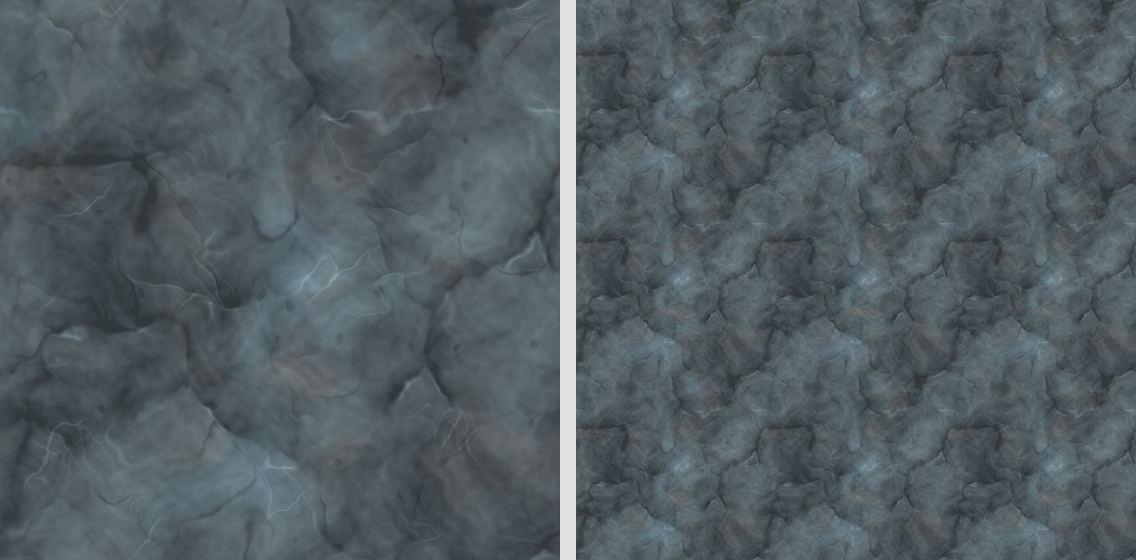
Left: one tile. Right: repeated 3 by 3.
A Shadertoy shader for this texture:

```glsl
const float BASE_VALUE = 0.373;
const vec3 SLATE_TINT = vec3(0.872, 1.0, 1.053);
const vec3 COOL_TINT = vec3(0.835, 1.0, 1.08);
const vec3 WARM_TINT = vec3(0.965, 0.995, 1.0);
const vec2 LIGHT_DIR = vec2(0.2, 0.98);
const float PLATES = 4.0;        // large slabs per side
const float CHIPS = 8.0;         // small fracture cells per side
const float PIT_CELLS = 14.0;
const float PIT_SHARE = 0.16;
const float WARP = 0.14;
const float CLOUD_CONTRAST = 0.26;
const float MOTTLE_CONTRAST = 0.15;
const float GRAIN_CONTRAST = 0.055;
const float SHADOW_DEPTH = 0.125;
const float RIM_GAIN = 0.12;

// Cell index wrapped to 0..period-1; the half keeps the division clear of whole numbers
vec2 wrapCell(vec2 cell, vec2 period) {
    return floor(cell - period * floor((cell + 0.5) / period) + 0.5);
}

vec2 hash2(vec2 cell, float seed) {
    uvec3 h = uvec3(ivec3(vec3(cell, seed) + 0.5)) * 1664525u + 1013904223u;
    h.x += h.y * h.z; h.y += h.z * h.x; h.z += h.x * h.y;
    h ^= h >> 16u;
    h.x += h.y * h.z; h.y += h.z * h.x; h.z += h.x * h.y;
    return vec2(h.xy & 0xffffu) / 65535.0;
}

float corner(vec2 cell, vec2 offset, vec2 period, float seed) {
    float angle = 6.2832 * hash2(wrapCell(cell, period), seed).x;
    return dot(vec2(cos(angle), sin(angle)), offset);
}

// Gradient noise that wraps on the unit square
float noise(vec2 p, vec2 period, float seed) {
    vec2 x = p * period, i = floor(x), f = x - i;
    vec2 u = f * f * f * (f * (f * 6.0 - 15.0) + 10.0);
    vec2 e = vec2(1.0, 0.0);
    float low = mix(corner(i, f, period, seed), corner(i + e, f - e, period, seed), u.x);
    float high = mix(corner(i + e.yx, f - e.yx, period, seed), corner(i + 1.0, f - 1.0, period, seed), u.x);
    return mix(low, high, u.y);
}

float fbm(vec2 p, float period, int octaves, float seed) {
    float sum = 0.0, gain = 0.5;
    for (int k = 0; k < octaves; k++) {
        sum += gain * noise(p, vec2(period), seed + float(k));
        period *= 2.0;
        gain *= 0.5;
    }
    return sum;
}

// Thin line along the zero level of a noise
float vein(vec2 p, vec2 period, float width, float seed) {
    return smoothstep(width, 0.0, abs(noise(p, period, seed)));
}

vec2 site(vec2 cell, float period, float seed) {
    return 0.5 + 0.86 * (hash2(wrapCell(cell, vec2(period)), seed) - 0.5);
}

// Fractured slabs: x = shadow under overhangs, y = lit upper rim
vec2 slabs(vec2 p, float period, float seed) {
    vec2 x = p * period, base = floor(x), f = x - base;
    vec2 nearCell = vec2(0.0), nearest = vec2(8.0);
    for (int j = -1; j <= 1; j++)
    for (int i = -1; i <= 1; i++) {
        vec2 g = vec2(i, j);
        vec2 r = g + site(base + g, period, seed) - f;
        if (dot(r, r) < dot(nearest, nearest)) { nearest = r; nearCell = g; }
    }
    float shadow = 0.0, rim = 0.0;
    for (int j = -2; j <= 2; j++)
    for (int i = -2; i <= 2; i++) {
        if (i == 0 && j == 0) continue;
        vec2 g = nearCell + vec2(i, j);
        vec2 r = g + site(base + g, period, seed) - f;
        vec2 n = normalize(r - nearest);
        float d = max(dot(0.5 * (r + nearest), n), 0.0);
        float up = dot(n, LIGHT_DIR);
        float width = mix(0.03, 0.17, smoothstep(0.5, -0.7, up));
        shadow = max(shadow, exp(-d / width));
        float line = (d - 0.035) / 0.014;
        float lit = exp(-line * line) + 0.3 * exp(-d / 0.12) * smoothstep(0.0, 0.05, d);
        rim = max(rim, lit * smoothstep(0.0, 0.8, up));
    }
    return vec2(shadow, rim);
}

// Sparse pits: x = dark hollow, y = pale lower lip
vec2 pits(vec2 p) {
    vec2 x = p * PIT_CELLS, cell = wrapCell(floor(x), vec2(PIT_CELLS));
    vec2 pick = hash2(cell, 70.0);
    vec2 r = fract(x) - mix(vec2(0.3), vec2(0.7), hash2(cell, 71.0));
    float radius = mix(0.06, 0.15, pick.y);
    float d = length(r * vec2(1.15, 0.9)) - radius + 0.07 * noise(p, vec2(50.0), 72.0);
    float hollow = smoothstep(0.035, -0.035, d) * (0.6 + 0.4 * smoothstep(-radius, radius, r.y));
    float lip = exp(-d * d / 0.0006) * smoothstep(0.0, -radius, r.y);
    return step(pick.x, PIT_SHARE) * vec2(hollow, lip);
}

void mainImage(out vec4 fragColor, in vec2 fragCoord) {
    vec2 p = fragCoord / iResolution.xy;
    vec2 q = p + WARP * vec2(fbm(p, 4.0, 5, 1.0), fbm(p, 4.0, 5, 11.0));
    vec2 rising = vec2(q.x - q.y, q.y), falling = vec2(q.x + q.y, q.y);

    // Clouded stone, crisp dabs and grain
    float dabs = noise(q, vec2(15.0), 35.0);
    float value = BASE_VALUE + CLOUD_CONTRAST * fbm(q, 3.0, 4, 20.0);
    value += MOTTLE_CONTRAST * fbm(q, 11.0, 5, 26.0);
    value += 0.1 * (abs(fbm(q, 6.0, 4, 31.0)) - 0.1);
    value += 0.014 * (smoothstep(-0.05, 0.05, dabs) - 0.5);
    value += GRAIN_CONTRAST * fbm(p, 56.0, 3, 37.0);

    // Dry brush strokes along both diagonals
    value += 0.035 * noise(rising, vec2(34.0, 11.0), 51.0) + 0.035 * noise(falling, vec2(40.0, 9.0), 52.0);

    // Slabs whose cracks fade in and out
    vec2 slab = slabs(q, PLATES, 40.0);
    vec2 chip = slabs(q + 0.03 * fbm(p, 10.0, 2, 46.0), CHIPS, 43.0);
    float slabMask = smoothstep(-0.16, 0.22, noise(p, vec2(4.0), 48.0));
    float chipMask = 0.8 * smoothstep(0.04, 0.34, noise(p, vec2(5.0), 49.0));
    float rimMask = smoothstep(-0.1, 0.35, noise(p, vec2(9.0), 50.0));
    rimMask *= 0.8 + 1.2 * noise(q, vec2(46.0), 53.0);
    float rough = 1.0 + 0.7 * noise(q, vec2(28.0), 54.0);
    value -= SHADOW_DEPTH * rough * max(slab.x * slabMask, 0.7 * chip.x * chipMask);
    value += RIM_GAIN * rimMask * max(slab.y * slabMask, 0.8 * chip.y * chipMask);

    // Pale scratches, dark hairline cracks and pits
    float scratchMask = smoothstep(0.08, 0.4, noise(p, vec2(7.0), 56.0));
    float scratch = vein(rising, vec2(9.0, 5.0), 0.04, 55.0) + 0.6 * vein(falling, vec2(16.0, 7.0), 0.06, 57.0);
    float hairline = vein(q, vec2(6.0, 5.0), 0.035, 58.0) * smoothstep(0.05, 0.35, noise(p, vec2(6.0), 59.0));
    vec2 pit = pits(mix(p, q, 0.4));
    value += 0.09 * scratch * scratchMask - 0.07 * hairline - 0.06 * pit.x + 0.03 * pit.y;

    // Cool and brownish stains
    float cool = smoothstep(0.02, 0.3, fbm(q, 3.0, 3, 60.0));
    float warm = smoothstep(0.0, 0.28, fbm(q, 4.0, 4, 65.0));
    value = clamp(value + 0.025 * cool, 0.22, 0.64);
    vec3 tint = mix(mix(SLATE_TINT, COOL_TINT, cool), WARM_TINT, 0.75 * warm);
    fragColor = vec4(value * tint, 1.0);
}
```
